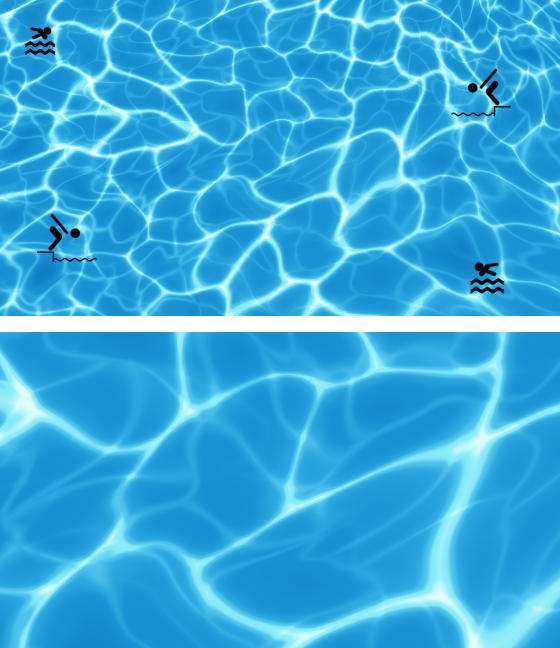
Top, the full canvas; bottom, a detail of the centre.
Write a WebGL 1 fragment shader that draws this texture.

```glsl
precision highp float;
// Sunlit pool water: two warped cellular networks form the bright caustic lines,
// layered sines add soft ripples and veils, and a colour ramp tints the light.
// Four small black swimming and diving pictograms are built from capsules.
uniform vec2 u_resolution;

const vec3 DEEP = vec3(0.05, 0.49, 0.76);
const vec3 BLUE = vec3(0.10, 0.57, 0.82);
const vec3 AZURE = vec3(0.17, 0.65, 0.87);
const vec3 SKY = vec3(0.30, 0.76, 0.93);
const vec3 FOAM = vec3(0.53, 0.92, 0.97);
const vec3 GLINT = vec3(0.88, 0.99, 0.99);
const vec3 INK = vec3(0.01, 0.02, 0.04);

vec2 hash2(vec2 p) {
  vec2 k = vec2(dot(p, vec2(127.1, 311.7)), dot(p, vec2(269.5, 183.3)));
  return fract(sin(k) * 43758.55);
}

// Layered sines bend the plane like refracting waves
vec2 warp(vec2 p, float amount, float seed) {
  float freq = 1.1;
  for (int i = 0; i < 4; i++) {
    p += amount / freq * sin(p.yx * freq + seed + vec2(0.0, 2.1));
    p += 0.4 * amount / freq * sin((p.x - p.y) * freq * 1.3 + seed);
    freq *= 1.75;
    seed += 1.9;
  }
  return p;
}

// Distances to the three nearest cell centres
vec3 cells(vec2 p) {
  vec2 base = floor(p);
  vec3 near = vec3(9.0);
  for (int j = -1; j <= 1; j++) {
    for (int i = -1; i <= 1; i++) {
      vec2 id = base + vec2(float(i), float(j));
      float d = length(id + 0.1 + 0.8 * hash2(id) - p);
      if (d < near.x) near = vec3(d, near.xy);
      else if (d < near.y) near = vec3(near.x, d, near.y);
      else near.z = min(near.z, d);
    }
  }
  return near;
}

// x: sharp line, y: soft halo, z: bright knot where lines meet
vec3 caustic(vec2 p, float width) {
  vec3 d = cells(p);
  float edge = d.y - d.x;
  float knot = d.z - d.x;
  return vec3(exp(-edge * edge / (width * width)), exp(-edge * 3.8), exp(-knot * knot * 60.0));
}

vec3 waterColor(float light) {
  vec3 c = mix(DEEP, BLUE, smoothstep(0.0, 0.22, light));
  c = mix(c, AZURE, smoothstep(0.22, 0.48, light));
  c = mix(c, SKY, smoothstep(0.45, 0.72, light));
  c = mix(c, FOAM, smoothstep(0.70, 1.0, light));
  return mix(c, GLINT, smoothstep(1.0, 1.5, light));
}

vec3 water(vec2 p) {
  // Farther water is finer; the right side leans down to the right
  float lean = smoothstep(0.9, 1.8, p.x);
  vec2 q = vec2((p.x - 0.9) * (4.6 + 1.6 * p.y), p.y * (5.6 + 1.5 * p.y));
  q.x += lean * 2.6 * (p.y - 0.5);
  q.y *= 1.0 - 0.3 * lean;
  vec2 bent = warp(q, 0.26, 0.7);
  vec2 fineBent = warp(q * 1.55 + 7.3, 0.36, 3.1);

  float swell = 0.5 + 0.5 * sin(bent.x * 1.1 + 1.7 * sin(bent.y * 0.8 + 1.0));
  float choppy = smoothstep(0.75, 0.0, length((p - vec2(1.6, 0.95)) * vec2(1.0, 1.3)));
  choppy += 0.7 * smoothstep(0.85, 0.1, length((p - vec2(0.15, 0.35)) * vec2(1.2, 0.7)));

  vec3 main = caustic(bent, mix(0.045, 0.12, swell));
  vec3 fine = caustic(fineBent, mix(0.13, 0.06, swell));
  vec2 chop = warp(q * vec2(2.2, 3.2), 0.5, 5.0);
  float veil = pow(1.0 - abs(sin(chop.x * 0.8 + chop.y * 0.6)), 3.0);
  float ripple = sin(chop.y * 1.3 + 2.0 * sin(chop.x * 0.5));

  float light = 0.10 + 0.05 * ripple + 0.07 * swell;
  light += 0.34 * main.y + main.x * mix(0.30, 0.62, swell) + 0.35 * main.z;
  light += 0.14 * fine.y + fine.x * (0.13 + 0.25 * choppy) * (1.2 - 0.6 * swell);
  light += veil * (0.07 + 0.24 * choppy) - 0.08 * choppy;
  return waterColor(light);
}

float capsule(vec2 p, vec2 a, vec2 b, float r) {
  vec2 ab = b - a;
  return length(p - a - ab * clamp(dot(p - a, ab) / dot(ab, ab), 0.0, 1.0)) - r;
}

float waveLine(vec2 p, vec2 center, float halfWidth, float height, float r) {
  vec2 v = p - center;
  return max(abs(v.y - height * cos(v.x * 20.0)) - r, abs(v.x) - halfWidth);
}

float swimmer(vec2 p) {
  float d = length(p - vec2(0.23, 0.32)) - 0.125;
  d = min(d, capsule(p, vec2(-0.27, 0.39), vec2(-0.03, 0.35), 0.045));
  d = min(d, capsule(p, vec2(-0.01, 0.33), vec2(0.16, 0.13), 0.075));
  d = min(d, capsule(p, vec2(-0.20, 0.11), vec2(0.06, 0.22), 0.055));
  d = min(d, waveLine(p, vec2(0.0, -0.10), 0.47, 0.04, 0.055));
  return min(d, waveLine(p, vec2(0.0, -0.34), 0.47, 0.04, 0.055));
}

float diver(vec2 p) {
  float d = length(p - vec2(-0.25, 0.14)) - 0.15;
  d = min(d, capsule(p, vec2(0.48, 0.70), vec2(0.02, 0.16), 0.045));
  d = min(d, capsule(p, vec2(0.46, 0.26), vec2(0.26, 0.02), 0.10));
  d = min(d, capsule(p, vec2(0.24, -0.02), vec2(0.53, -0.35), 0.065));
  d = min(d, capsule(p, vec2(0.44, -0.46), vec2(0.93, -0.46), 0.022));
  d = min(d, capsule(p, vec2(0.44, -0.46), vec2(0.44, -0.74), 0.022));
  return min(d, waveLine(p, vec2(-0.24, -0.70), 0.68, 0.035, 0.025));
}

void main() {
  vec2 p = gl_FragCoord.xy / u_resolution.y;
  vec2 flip = vec2(-1.0, 1.0);
  float size = 0.1;
  float d = swimmer((p - vec2(0.127, 0.870)) / size);
  d = min(d, swimmer((p - vec2(1.542, 0.120)) * flip / (size * 1.12)));
  d = min(d, diver((p - vec2(1.521, 0.708)) / size));
  d = min(d, diver((p - vec2(0.213, 0.248)) * flip / size));
  float soft = 0.8 / (u_resolution.y * size);
  gl_FragColor = vec4(mix(INK, water(p), smoothstep(-soft, soft, d)), 1.0);
}
```
